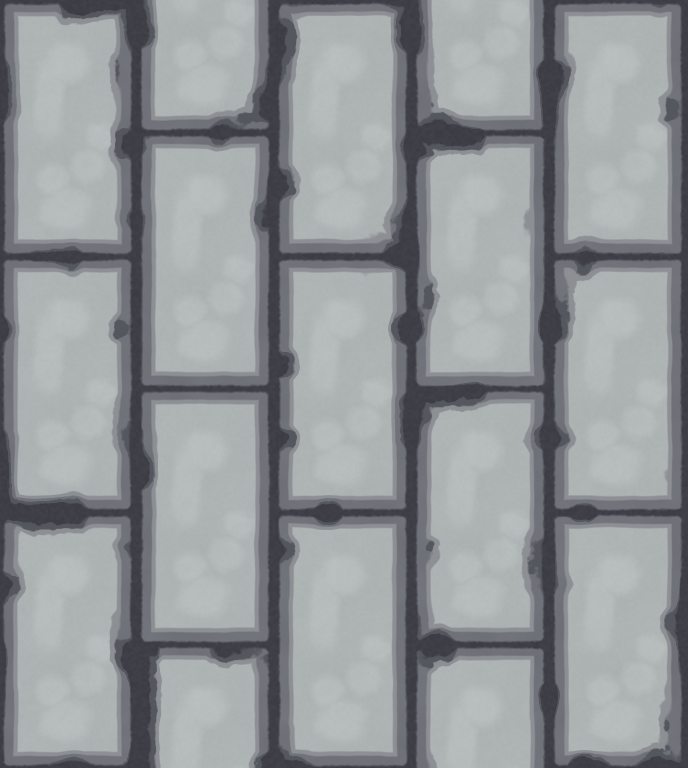
Give the GLSL for this texture, as a Shadertoy shader.

```glsl
// Upright grey paving blocks in five columns, every second column shifted by half a block.
// Each block nests mortar, frame, bevel and face by inset distance; the pale face blotches
// repeat in every block, while value noise over the whole canvas chips the edges unevenly.

const vec2 REPEATS = vec2(5.0, 3.0);          // blocks across and down
const vec2 CANVAS = vec2(0.896, 1.0);         // canvas size in working units
const vec2 HALF_BLOCK = vec2(0.0833, 0.1630);
const vec2 BLOCK_SHIFT = vec2(-0.0016, -0.001);
const float COLUMN_SHIFT = 0.516;             // in block heights
const float CORNER_RADIUS = 0.007;
const float FRAME_WIDTH = 0.0132;
const float BEVEL_END = 0.0186;
const float TOP_BEVEL_TRIM = 0.0025;
const float EDGE_SOFTNESS = 0.0013;
const float WOBBLE = 0.0035;
const float CHIP_DEPTH = 0.021;
const float CHIP_FREQUENCY = 21.0;
const vec2 CHIP_RANGE = vec2(0.60, 0.90);     // noise levels where chips begin and peak

const vec3 MORTAR = vec3(0.245, 0.245, 0.280);
const vec3 STAIN = vec3(0.330, 0.340, 0.370);
const vec3 FRAME = vec3(0.440, 0.447, 0.475);
const vec3 BEVEL = vec3(0.550, 0.560, 0.580);
const vec3 FACE = vec3(0.678, 0.698, 0.700);
const vec3 BLOTCH = vec3(0.745, 0.765, 0.765);

// Face blotches: centre from the block centre, then radii
const int BLOTCH_COUNT = 6;
const vec4 BLOTCHES[BLOTCH_COUNT] = vec4[](
    vec4( 0.000,  0.086, 0.033, 0.032),
    vec4(-0.025,  0.038, 0.022, 0.058),
    vec4( 0.043, -0.011, 0.022, 0.022),
    vec4( 0.027, -0.050, 0.025, 0.024),
    vec4(-0.018, -0.064, 0.025, 0.022),
    vec4(-0.003, -0.106, 0.036, 0.032));

float hash(vec2 cell) {
    vec3 h = fract(cell.xyx * 0.1031);
    h += dot(h, h.yzx + 33.33);
    return fract((h.x + h.y) * h.z);
}

float noise(vec2 p) {
    vec2 i = floor(p), f = fract(p);
    f = f * f * (3.0 - 2.0 * f);
    return mix(mix(hash(i), hash(i + vec2(1, 0)), f.x),
               mix(hash(i + vec2(0, 1)), hash(i + vec2(1, 1)), f.x), f.y);
}

float fbm(vec2 p) {
    return 0.55 * noise(p) + 0.30 * noise(p * 2.1 + 17.0) + 0.15 * noise(p * 4.3 + 41.0);
}

// Positive inside, with rounded corners
float insetDistance(vec2 q, vec2 halfSize, float radius) {
    vec2 d = abs(q) - halfSize + radius;
    return radius - length(max(d, 0.0)) - min(max(d.x, d.y), 0.0);
}

// Soft step from 0 to 1, never narrower than a pixel
float edge(float d) {
    float w = max(EDGE_SOFTNESS, 0.8 / iResolution.y);
    return smoothstep(-w, w, d);
}

vec3 faceColour(vec2 q, vec2 p) {
    float pale = 0.0;
    vec2 warped = q + 0.012 * (vec2(fbm(q * 45.0 + 9.0), fbm(q * 45.0 + 70.0)) - 0.5);
    for (int i = 0; i < BLOTCH_COUNT; i++) {
        float r = length((warped - BLOTCHES[i].xy) / BLOTCHES[i].zw);
        pale = max(pale, 1.0 - smoothstep(0.55, 1.15, r));
    }
    vec3 colour = mix(FACE, BLOTCH, pale * (0.35 + 0.35 * fbm(q * 30.0 + 5.0)));
    return colour + 0.025 * (fbm(q * 22.0 + 31.0) - 0.5) + 0.012 * (noise(p * 330.0) - 0.5);
}

void mainImage(out vec4 fragColor, in vec2 fragCoord) {
    vec2 uv = fragCoord / iResolution.xy;
    vec2 p = uv * CANVAS;

    // Block layout
    vec2 grid = uv * REPEATS;
    grid.y += COLUMN_SHIFT * mod(floor(grid.x), 2.0);
    vec2 q = (fract(grid) - 0.5) * CANVAS / REPEATS - BLOCK_SHIFT;

    // Hand-drawn wobble and scattered edge chips
    float wobble = WOBBLE * (fbm(p * 24.0 + 3.0) - 0.5);
    float chip = smoothstep(CHIP_RANGE.x, CHIP_RANGE.y, noise(p * CHIP_FREQUENCY + 53.0));
    float depth = CHIP_DEPTH * chip * (0.45 + 0.9 * fbm(p * 75.0));
    float grain = noise(p * 280.0) - 0.5;

    // Inset distances; the inner outlines keep square corners
    float outer = insetDistance(q, HALF_BLOCK, CORNER_RADIUS) + wobble + 0.0012 * grain;
    vec2 inset = HALF_BLOCK - abs(q);
    float inner = min(inset.x, inset.y + TOP_BEVEL_TRIM * step(0.0, q.y)) + wobble;

    // Layers from the gap inwards
    vec3 frame = FRAME + 0.035 * (fbm(p * 30.0 + 80.0) - 0.5);
    frame = mix(STAIN, frame, edge(outer - 0.0015 - 1.15 * depth));
    vec3 colour = mix(MORTAR + 0.025 * grain, frame, edge(outer - 0.65 * depth));
    colour = mix(colour, BEVEL, edge(inner - FRAME_WIDTH - 0.45 * depth));
    colour = mix(colour, faceColour(q, p), edge(inner - BEVEL_END - 0.55 * depth));

    fragColor = vec4(colour, 1.0);
}
```
